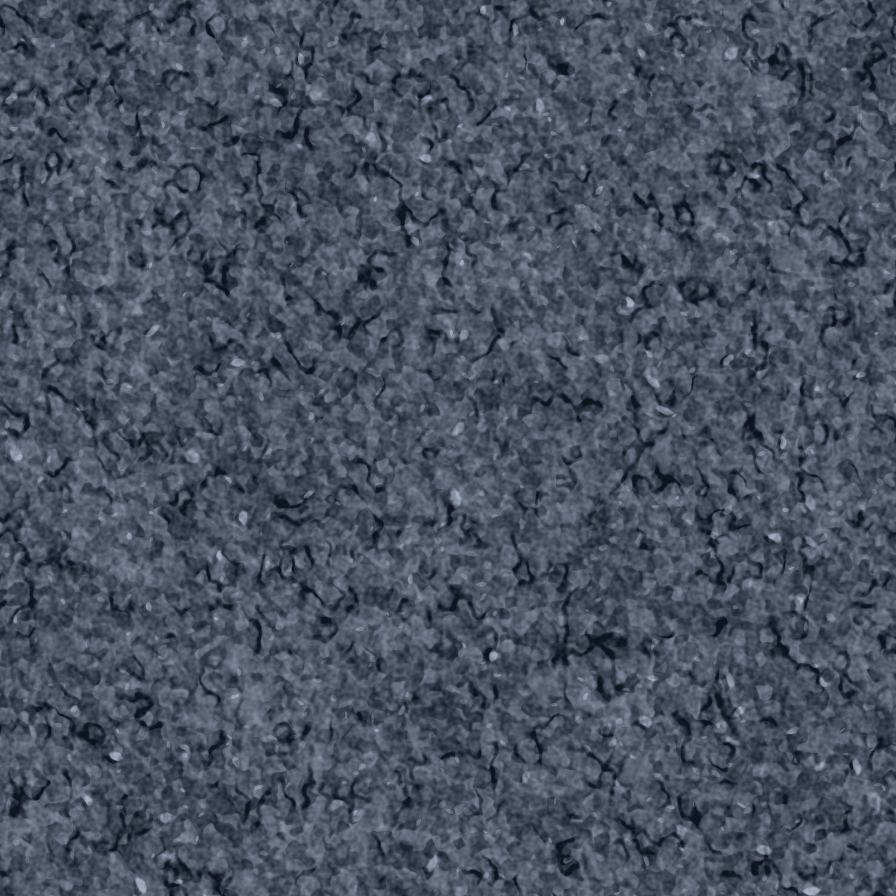
Give the GLSL for this texture, as a Shadertoy shader.

```glsl
const float BASE_TONE = 0.298;
const float GRAIN_SCALE = 100.0;
const float GRAIN_CONTRAST = 0.21;
const float RELIEF_SCALE = 58.0;
const float RELIEF_CONTRAST = 0.15;
const float FINE_SCALE = 185.0;
const float FINE_CONTRAST = 0.11;
const float BROAD_CONTRAST = 0.05;
const float CREVICE_SCALE = 38.0;
const float CREVICE_WIDTH = 0.15;
const float CREVICE_DEPTH = 0.19;
const float SPECK_GAIN = 0.17;
const float PEBBLE_GAIN = 0.25;
const float SLAB_GAIN = 0.07;
const float SHADOW_DEPTH = 0.13;
const vec2 LIGHT_STEP = vec2(0.0036, 0.0022);

vec2 hash22(vec2 p) {
    vec3 q = fract(p.xyx * vec3(0.1031, 0.1030, 0.0973));
    q += dot(q, q.yzx + 33.33);
    return fract((q.xx + q.yz) * q.zy);
}

float cornerSlope(vec2 cell, vec2 offset) {
    float angle = 6.2832 * hash22(cell).x;
    return dot(vec2(cos(angle), sin(angle)), offset);
}

// Gradient noise, centred on zero
float noise(vec2 p) {
    vec2 i = floor(p), f = fract(p);
    vec2 u = f * f * f * (f * (f * 6.0 - 15.0) + 10.0);
    vec2 e = vec2(1.0, 0.0);
    float low = mix(cornerSlope(i, f), cornerSlope(i + e.xy, f - e.xy), u.x);
    float high = mix(cornerSlope(i + e.yx, f - e.yx), cornerSlope(i + e.xx, f - e.xx), u.x);
    return mix(low, high, u.y);
}

float height(vec2 p) {
    return noise(p * RELIEF_SCALE) + 0.5 * noise(p * RELIEF_SCALE * 2.1 + 17.0);
}

// Softly blended cells, each with its own tone
float grains(vec2 p) {
    vec2 cell = floor(p);
    float total = 0.0, weights = 0.0;
    for (int y = -1; y <= 1; y++)
    for (int x = -1; x <= 1; x++) {
        vec2 id = cell + vec2(x, y);
        vec2 d = p - id - hash22(id);
        float weight = exp(-11.0 * dot(d, d));
        total += weight * (hash22(id + 71.0).x - 0.5);
        weights += weight;
    }
    return total / weights;
}

// Angular stones scattered on a grid: the strongest coverage
float stones(vec2 p, float scale, float density, float radius, float seed) {
    p *= scale;
    vec2 cell = floor(p);
    float cover = 0.0;
    for (int y = -1; y <= 1; y++)
    for (int x = -1; x <= 1; x++) {
        vec2 id = cell + vec2(x, y);
        vec2 pick = hash22(id + seed);
        vec2 form = hash22(id + seed + 43.0);
        vec2 d = p - id - hash22(id + seed + 91.0);
        float angle = 6.2832 * form.x;
        float c = cos(angle), s = sin(angle);
        d = mat2(c, -s, s, c) * d;
        d.y *= 1.2 + form.y;
        vec2 a = abs(d);
        float facets = max(a.x + 0.5 * a.y, a.y + 0.3 * d.x);
        float size = radius * (0.65 + 0.6 * pick.y);
        float inside = 1.0 - smoothstep(0.65, 1.2, mix(facets, length(d), 0.4) / size);
        cover = max(cover, inside * step(pick.x, density) * (0.45 + 0.55 * form.y));
    }
    return cover;
}

float pebbles(vec2 p) {
    return stones(p, 25.0, 0.13, 0.21, 211.0);
}

float slabs(vec2 p) {
    return stones(p, 11.0, 0.26, 0.22, 503.0);
}

void mainImage(out vec4 fragColor, in vec2 fragCoord) {
    vec2 p = fragCoord / iResolution.y + 3.0;
    vec2 warp = vec2(noise(p * 70.0 + 5.0), noise(p * 70.0 + 39.0));
    vec2 q = p + 0.006 * warp;

    // Packed grains lit from the upper right
    float texture0 = GRAIN_CONTRAST * grains(q * GRAIN_SCALE);
    texture0 += RELIEF_CONTRAST * (height(q) - height(q + LIGHT_STEP));
    texture0 += FINE_CONTRAST * noise(p * FINE_SCALE);

    // Flat slabs calm the grain beneath them
    vec2 jagged = p + 0.004 * warp;
    float slab = slabs(jagged);
    float tone = BASE_TONE + texture0 * (1.0 - 0.5 * slab) + SLAB_GAIN * slab;
    tone += BROAD_CONTRAST * (noise(p * 5.0) + noise(p * 17.0));

    // Short broken crevices
    float seam = abs(noise(q * vec2(1.0, 0.8) * CREVICE_SCALE + 13.0));
    float broken = smoothstep(0.02, 0.24, noise(p * 23.0 + 57.0) + 0.3 * noise(p * 7.0));
    float crevice = (1.0 - smoothstep(0.03, CREVICE_WIDTH, seam)) * broken;
    tone -= CREVICE_DEPTH * crevice * (1.0 - slab);

    // Pale stones, with shade on the side away from the light
    float pebble = pebbles(jagged);
    vec2 lit = jagged + 1.3 * LIGHT_STEP;
    float shade = max(pebbles(lit) - pebble, 0.0) + max(slabs(lit) - slab, 0.0);
    tone -= SHADOW_DEPTH * shade;
    tone += SPECK_GAIN * stones(jagged, 62.0, 0.17, 0.27, 307.0);
    tone += PEBBLE_GAIN * pebble;

    // Cool slate tint
    tone = clamp(tone, 0.05, 0.64);
    fragColor = vec4(tone * vec3(1.0, 1.03, 1.09) + vec3(0.0, 0.025, 0.07), 1.0);
}
```
